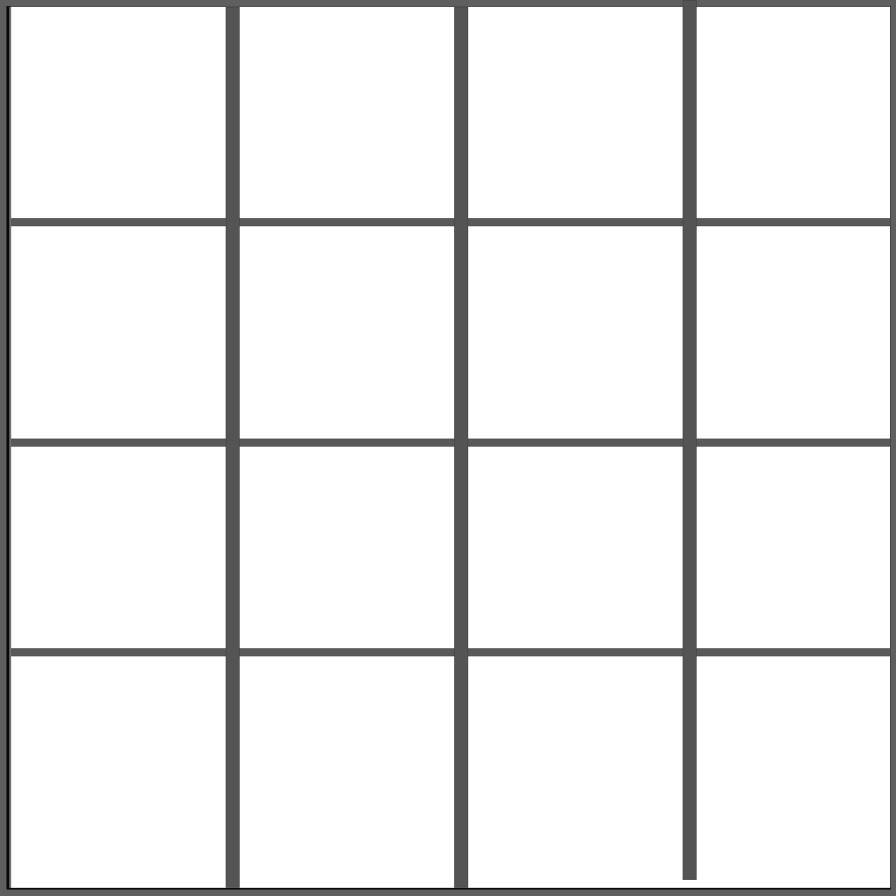
A Shadertoy shader for this pattern:

```glsl
// Antialiased coverage of the axis-aligned box from lo to hi
float box(vec2 p, vec2 lo, vec2 hi) {
    vec2 d = min(p - lo, hi - p) * iResolution.xy + 0.5;
    vec2 coverage = clamp(d, 0.0, 1.0);
    return coverage.x * coverage.y;
}

// Bar with a thin darker rim
vec3 paintBar(vec3 color, vec2 p, vec2 lo, vec2 hi, vec3 fill, vec2 rim) {
    color = mix(color, fill * 0.8, box(p, lo, hi));
    return mix(color, fill, box(p, lo + rim, hi - rim));
}

void mainImage(out vec4 fragColor, in vec2 fragCoord) {
    vec2 uv = fragCoord / iResolution.xy;
    vec2 paneLo = vec2(0.0124, 0.0091), paneHi = vec2(0.9935, 0.9925);

    // Outer frame with its dark inner lip
    vec3 color = vec3(0.38, 0.37, 0.37);
    color = mix(color, vec3(0.04), box(uv, vec2(0.0072, 0.0072), vec2(0.9942, 0.9932)));
    color = mix(color, vec3(0.45), box(uv, vec2(0.0104, 0.0091), vec2(0.0124, 0.9925)));
    color = mix(color, vec3(1.0), box(uv, paneLo, paneHi));

    // Thin crossbars, spaced slightly wider toward the top
    for (int i = 0; i < 3; i++) {
        float row = float(i);
        float y = 0.272 + 0.228 * row + 0.006 * row * row;
        color = paintBar(color, uv, vec2(paneLo.x, y - 0.0045), vec2(paneHi.x, y + 0.0045),
                         vec3(0.35), vec2(0.0, 0.0008));
    }

    // Thick uprights on top; the last one is shifted up past the frame lip
    for (int i = 0; i < 3; i++) {
        float x = 0.2597 + 0.255 * float(i);
        float bottom = i == 2 ? 0.018 : 0.0091;
        float top = i == 2 ? 1.0 : 0.9925;
        color = paintBar(color, uv, vec2(x - 0.0078, bottom), vec2(x + 0.0078, top),
                         vec3(0.33), vec2(0.0008));
    }

    fragColor = vec4(color, 1.0);
}
```
